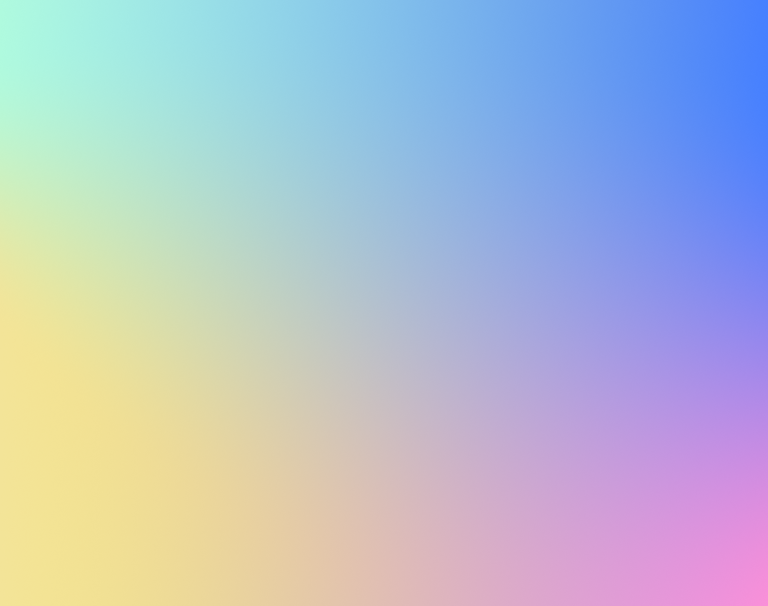
Give the GLSL for this background, as a WebGL 1 fragment shader.

```glsl
precision highp float;

uniform vec2 u_resolution;

// Cubic through four colours spaced evenly over 0..1
vec3 colourRamp(vec3 a, vec3 b, vec3 c, vec3 d, float x) {
  float t = 3.0 * x;
  return -a * (t - 1.0) * (t - 2.0) * (t - 3.0) / 6.0
       + b * t * (t - 2.0) * (t - 3.0) / 2.0
       - c * t * (t - 1.0) * (t - 3.0) / 2.0
       + d * t * (t - 1.0) * (t - 2.0) / 6.0;
}

float hash(vec2 p) {
  return fract(sin(dot(p, vec2(12.99, 78.23))) * 43758.5);
}

void main() {
  vec2 uv = gl_FragCoord.xy / u_resolution;
  float depth = 1.0 - uv.y;

  // Mint to blue along the top, yellow to pink along the bottom
  vec3 cool = colourRamp(vec3(0.686, 0.98, 0.871), vec3(0.576, 0.843, 0.91),
                         vec3(0.443, 0.667, 0.933), vec3(0.275, 0.502, 1.0), uv.x);
  vec3 warm = colourRamp(vec3(0.953, 0.894, 0.596), vec3(0.91, 0.816, 0.627),
                         vec3(0.871, 0.667, 0.784), vec3(1.0, 0.565, 0.843), uv.x);

  // The blend is short and high on the left, long and low on the right
  float blendStart = 0.08 - 0.4 * uv.x + 0.44 * uv.x * uv.x;
  float blendEnd = 1.1 - 0.55 * pow(1.0 - uv.x, 2.5);
  vec3 colour = mix(cool, warm, smoothstep(blendStart, blendEnd, depth));

  // Faint dither against banding
  colour += (hash(gl_FragCoord.xy) - 0.5) / 255.0;
  gl_FragColor = vec4(clamp(colour, 0.0, 1.0), 1.0);
}
```
